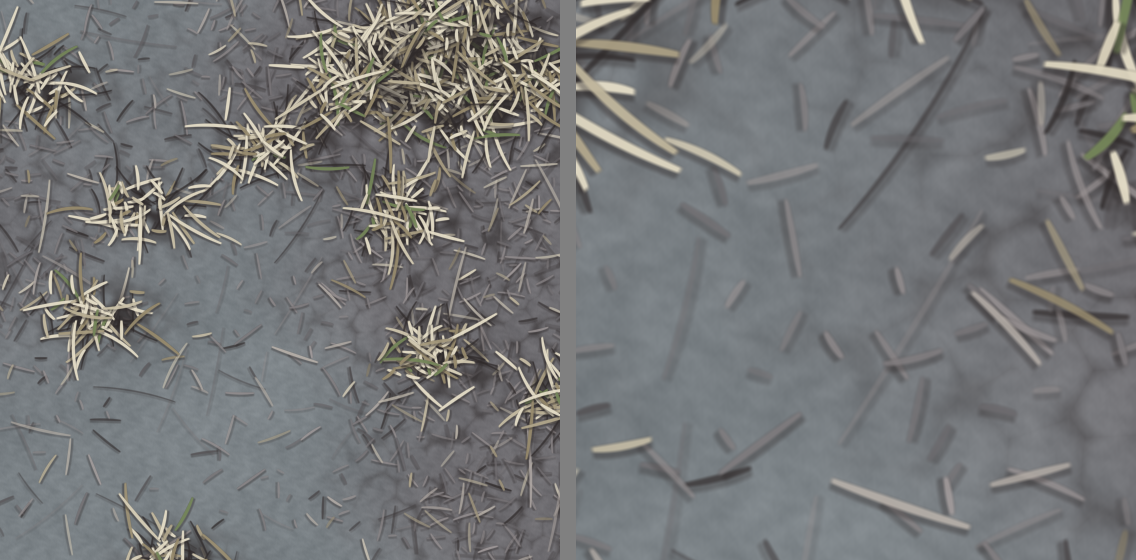
Left, the full canvas; right, a detail of the centre.
This texture is drawn by a three.js fragment shader. Its source:

```glsl
// Dead grass on wet ground: a grey pool edged by mud, littered with straw chips.
// Layered sines and cellular noise tint the ground, jittered grids scatter loose
// strands, and tufts of stiff blades stand in a ring around the pool.

#define WATER vec3(0.480, 0.508, 0.525)
#define MUD vec3(0.430, 0.420, 0.435)
#define SHADE vec3(0.18, 0.16, 0.16)
#define ASH vec3(0.68, 0.65, 0.65)
#define TAN vec3(0.60, 0.55, 0.43)
#define PALE vec3(0.92, 0.89, 0.80)
#define GREEN vec3(0.46, 0.53, 0.35)
#define POOL vec2(0.42, 0.35)
#define SOFT 0.0014
#define TUFTS 17
#define BLADES 78
#define TAU 6.2832

varying vec2 vUv;

vec3 hash3(vec2 p) {
  vec3 q = fract(p.xyx * vec3(0.1031, 0.1030, 0.0973));
  q += dot(q, q.yxz + 33.33);
  return fract((q.xxy + q.yzz) * q.zyx);
}

float blob(vec2 p, vec2 centre, vec2 radius) {
  vec2 d = (p - centre) / radius;
  return exp(-dot(d, d));
}

// Layered sines, about -1 to 1
float waves(vec2 p) {
  float sum = 0.0, amp = 0.5;
  for (int i = 0; i < 4; i++) {
    sum += amp * sin(p.x + 1.7 * sin(p.y)) * cos(p.y * 0.8 + 1.0);
    p = mat2(1.5, 1.1, -1.1, 1.5) * p + 2.3;
    amp *= 0.6;
  }
  return sum;
}

// Cellular noise: distance to the nearest jittered point
float cellular(vec2 p) {
  vec2 cell = floor(p);
  float nearest = 2.0;
  for (int j = -1; j <= 1; j++)
    for (int i = -1; i <= 1; i++) {
      vec2 id = cell + vec2(i, j);
      nearest = min(nearest, distance(p, id + hash3(id + 61.0).xy));
    }
  return nearest;
}

// How littered the ground is: 0 in the open pool, 1 on the mud
float litter(vec2 p) {
  float bank = smoothstep(0.46, 0.8, p.x + 0.3 * (p.y - 0.35) + 0.04 * sin(p.y * 17.0));
  float left = 0.8 * blob(p, vec2(0.0, 0.6), vec2(0.23));
  return clamp(bank + left + 0.4 * blob(p, vec2(0.42, 0.8), vec2(0.2)), 0.0, 1.0);
}

// One slightly bent blade: x = its coverage, y = the dark rim on its lower side
vec2 blade(vec2 p, vec2 mid, float angle, float halfLen, float halfWid, float bend) {
  vec2 d = p - mid, dir = vec2(cos(angle), sin(angle));
  vec2 q = vec2(dot(d, dir), dir.x * d.y - dir.y * d.x);
  float t = q.x / halfLen;
  float w = halfWid * (1.0 - 0.4 * min(t * t, 1.0));
  float y = q.y - bend * halfLen * t * t;
  float ends = 1.0 - smoothstep(halfLen - 2.0 * SOFT, halfLen + SOFT, abs(q.x));
  float rim = 1.0 - smoothstep(w, w + 0.004, abs(y + 0.002 * sign(dir.x)));
  return ends * vec2(1.0 - smoothstep(w - SOFT, w + SOFT, abs(y)), rim);
}

vec3 paint(vec3 col, vec2 cover, vec3 tint, float alpha) {
  col = mix(col, SHADE, cover.y * alpha * 0.45);
  return mix(col, tint, cover.x * alpha);
}

// One loose strand per grid cell; chance = share of cells used in the pool and on the mud
vec3 scatter(vec3 col, vec2 p, float grid, float halfWid, vec2 chance, vec3 low, vec3 high, float alpha) {
  vec2 cell = floor(p * grid);
  for (int j = -1; j <= 1; j++)
    for (int i = -1; i <= 1; i++) {
      vec2 id = cell + vec2(i, j);
      vec3 h = hash3(id + grid * 7.3), k = hash3(id + grid * 3.1 + 40.0);
      vec2 mid = (id + h.xy) / grid;
      float patchy = 0.9 + 0.5 * sin(mid.x * 23.0 + 2.0 * sin(mid.y * 19.0));
      if (h.z > mix(chance.x, chance.y * patchy, litter(mid))) continue;
      vec2 a = blade(p, mid, k.x * TAU, mix(0.25, 0.8, k.y * k.y) / grid, halfWid, k.z * 0.16 - 0.08);
      col = paint(col, a, mix(low, high, fract(k.z * 7.0)), alpha * mix(0.5, 1.0, fract(k.y * 9.0)));
    }
  return col;
}

// Tufts ring the pool, crowd the upper right, and a few stand at the edges
vec2 tuftCentre(float n) {
  if (n < 5.0) {
    float a = 0.05 + 0.69 * n;
    return POOL + vec2(cos(a), sin(a)) * (0.34 + 0.07 * sin(a * 1.6));
  }
  if (n < 14.0) {
    float a = 2.4 * n;
    return vec2(0.77, 0.88) + vec2(0.19, 0.12) * vec2(cos(a), sin(a)) * sqrt((n - 4.5) / 9.0);
  }
  float a = 2.3 * (n - 14.0) - 0.1;
  return clamp(POOL + 0.62 * vec2(cos(a), sin(a)), 0.0, 1.0);
}

vec3 tuft(vec3 col, vec2 p, float n, float clump) {
  vec2 centre = tuftCentre(n);
  if (distance(p, centre) > 0.22) return col;
  float shadow = blob(p, centre + vec2(0.03, -0.005), vec2(0.085, 0.05));
  col = mix(col, SHADE, 0.85 * shadow * smoothstep(0.1, 0.6, clump));
  for (int i = 0; i < BLADES; i++) {
    vec2 id = vec2(float(i), n * 13.0 + 5.0);
    vec3 h = hash3(id), k = hash3(id + 71.0);
    float angle = h.z * TAU, halfLen = mix(0.012, 0.058, k.x * k.x);
    vec2 root = (h.xy - 0.5) * mix(0.4, 1.0, fract(k.z * 5.0)) * vec2(0.19, 0.13);
    vec2 mid = centre + root + halfLen * vec2(cos(angle), sin(angle));
    float dark = 1.0 - step(24.0, float(i));
    vec2 a = blade(p, mid, angle, halfLen, mix(0.0030, 0.0018, dark), k.z * 0.3 - 0.15);
    vec3 tint = mix(mix(TAN, PALE, smoothstep(0.05, 0.55, k.y)), GREEN, step(0.9, k.y));
    col = paint(col, a, mix(tint, SHADE, dark), mix(0.92, 0.65, dark));
  }
  return col;
}

void main() {
  vec2 p = vUv;
  float mess = litter(p), clump = cellular(p * 28.0);

  // Ground: pool to mud, broad mottling, dark pits and fine grain
  vec3 col = mix(WATER, MUD, 0.9 * mess) + 0.025 * waves(p * 9.0);
  col = mix(col, SHADE, 0.45 * mess * smoothstep(0.45, 0.85, clump));
  col += 0.03 * waves(p * 150.0) + 0.02 * waves(p.yx * 60.0);

  // Sunken strands and dark filaments, then chips and loose straws
  col = scatter(col, p, 9.0, 0.0018, vec2(0.5, 0.6), MUD, ASH, 0.4);
  col = scatter(col, p, 7.0, 0.0014, vec2(0.3, 0.6), SHADE, MUD, 0.6);
  col = scatter(col, p, 23.0, 0.0020, vec2(0.15, 0.8), SHADE, MUD, 0.75);
  col = scatter(col, p, 31.0, 0.0019, vec2(0.1, 0.9), MUD, ASH, 0.75);
  col = scatter(col, p, 25.0, 0.0021, vec2(0.1, 0.9), MUD, ASH, 0.85);
  col = scatter(col, p, 19.0, 0.0023, vec2(0.06, 0.6), ASH, PALE, 0.8);
  col = scatter(col, p, 22.0, 0.0024, vec2(0.03, 0.5), TAN, PALE, 0.9);
  col = scatter(col, p, 8.0, 0.0026, vec2(0.3, 0.3), ASH, PALE, 0.85);

  for (int n = 0; n < TUFTS; n++) col = tuft(col, p, float(n), clump);
  gl_FragColor = vec4(col, 1.0);
}
```
